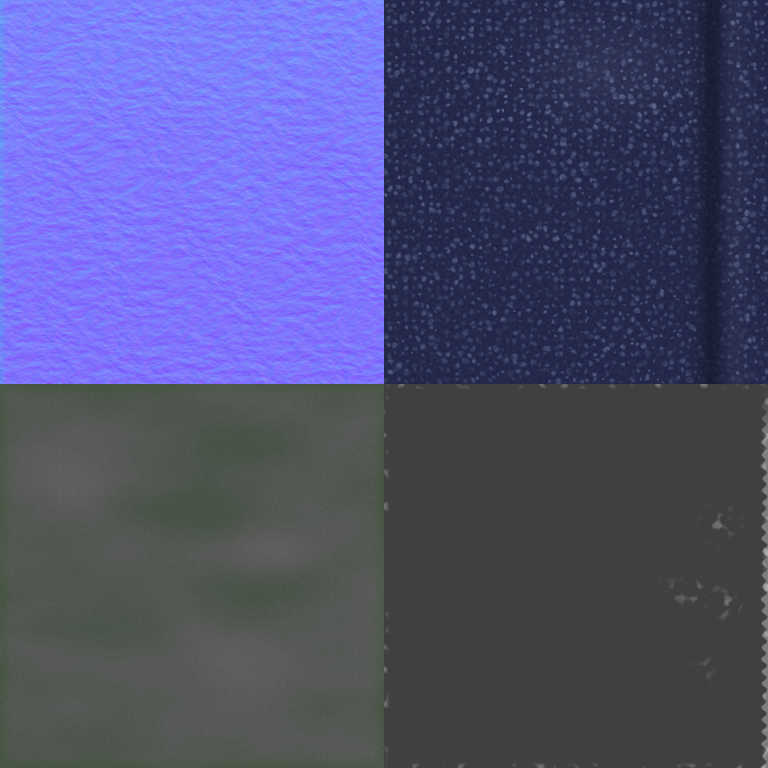
Write a Shadertoy shader that draws this texture map.

```glsl
// Four-panel material atlas: fabric normals, pebbled navy leather, mottled grey-green and worn charcoal.

float hash(vec2 p) {
    vec3 q = fract(vec3(p.xyx) * 0.1031);
    q += dot(q, q.yzx + 33.33);
    return fract((q.x + q.y) * q.z);
}

vec2 hash2(vec2 p) {
    return vec2(hash(p), hash(p + 71.7));
}

// Gradient noise, roughly -0.7 to 0.7
float noise(vec2 p) {
    vec2 i = floor(p), f = fract(p);
    vec2 u = f * f * f * (f * (f * 6.0 - 15.0) + 10.0);
    float corner[4];
    for (int k = 0; k < 4; k++) {
        vec2 o = vec2(k & 1, k >> 1);
        float a = 6.2832 * hash(i + o);
        corner[k] = dot(vec2(cos(a), sin(a)), f - o);
    }
    return mix(mix(corner[0], corner[1], u.x), mix(corner[2], corner[3], u.x), u.y);
}

float fbm(vec2 p, int octaves) {
    float sum = 0.0, amp = 1.0;
    for (int k = 0; k < octaves; k++) {
        sum += amp * noise(p);
        p = mat2(1.6, 1.2, -1.2, 1.6) * p + 17.3;
        amp *= 0.5;
    }
    return sum;
}

// Soft elliptical spot
float spot(vec2 p, vec2 center, vec2 radius) {
    vec2 d = (p - center) / radius;
    return exp(-dot(d, d));
}

float edgeDistance(vec2 p) {
    vec2 d = min(p, 1.0 - p);
    return min(d.x, d.y);
}

// Scattered rounded grains with random size and brightness
float grains(vec2 p, float density) {
    vec2 cell = floor(p * density), f = fract(p * density);
    float lit = 0.0;
    for (int y = -1; y <= 1; y++)
    for (int x = -1; x <= 1; x++) {
        vec2 o = vec2(x, y), id = cell + o;
        vec2 d = f - o - 0.15 - 0.7 * hash2(id);
        float radius = mix(0.22, 0.52, hash(id + 9.1));
        float shade = mix(0.25, 1.0, hash(id + 31.4));
        lit = max(lit, shade * (1.0 - smoothstep(radius * 0.35, radius, length(d))));
    }
    return lit;
}

float fabricHeight(vec2 p) {
    return fbm(p * vec2(24.0, 42.0) + 0.8 * noise(p * 7.0), 3);
}

vec3 fabricNormals(vec2 p) {
    float e = 0.004, h = fabricHeight(p);
    vec2 slope = vec2(fabricHeight(p + vec2(e, 0.0)), fabricHeight(p + vec2(0.0, e))) - h;
    vec3 base = mix(vec3(0.50, 0.455, 0.99), vec3(0.49, 0.51, 0.99), smoothstep(0.2, 1.0, p.y + 0.3 * noise(p * 4.0)));
    vec3 color = base - vec3(slope * vec2(0.17, 0.24), 0.0);
    float rim = 1.0 - smoothstep(0.0, 0.02, p.x);
    return color + rim * vec3(-0.07, 0.07, -0.03);
}

vec3 navyLeather(vec2 p) {
    vec2 warped = p + 0.006 * vec2(noise(p * 45.0), noise(p * 45.0 + 50.0));
    float fine = noise(p * 110.0);
    float pebble = grains(warped, 46.0) * (0.75 + 0.6 * fine);
    float wear = 0.8 + 0.35 * fbm(p * 5.0, 2) + 0.25 * p.y;
    float fold = spot(p, vec2(0.853, p.y), vec2(0.032, 1.0));
    float ridge = spot(p, vec2(0.915, p.y), vec2(0.035, 1.0));
    vec3 color = vec3(0.14, 0.16, 0.295) + 0.035 * fine;
    color += vec3(0.21, 0.22, 0.22) * pebble * wear * (1.0 - 0.8 * fold);
    color += 0.025 * ridge + 0.04 * spot(p, vec2(0.58, 0.82), vec2(0.18, 0.12));
    return color * (1.0 - 0.3 * fold);
}

vec3 mottledGrey(vec2 p) {
    float tone = 0.45 + 0.5 * fbm(p * vec2(2.5, 5.0) + 4.0, 3);
    // Warm grey drifts
    tone += 0.5 * spot(p, vec2(0.70, 0.58), vec2(0.22, 0.07));
    tone += 0.4 * spot(p, vec2(0.14, 0.74), vec2(0.16, 0.09));
    tone += 0.4 * spot(p, vec2(0.62, 0.30), vec2(0.30, 0.10));
    // Dark green drifts
    tone -= 0.5 * spot(p, vec2(0.53, 0.65), vec2(0.20, 0.06));
    tone -= 0.5 * spot(p, vec2(0.70, 0.46), vec2(0.16, 0.06));
    tone -= 0.4 * spot(p, vec2(0.30, 0.35), vec2(0.20, 0.06));
    tone -= 0.4 * spot(p, vec2(0.64, 0.87), vec2(0.20, 0.07));
    vec3 color = mix(vec3(0.285, 0.325, 0.28), vec3(0.375, 0.365, 0.375), clamp(tone, 0.0, 1.0));
    float rim = 1.0 - smoothstep(0.0, 0.035, edgeDistance(p));
    return color + 0.018 * noise(p * 120.0) + rim * vec3(-0.04, 0.0, -0.05);
}

vec3 wornCharcoal(vec2 p) {
    float patches = spot(p, vec2(0.88, 0.635), vec2(0.04)) + spot(p, vec2(0.80, 0.46), vec2(0.06, 0.03));
    patches += spot(p, vec2(0.90, 0.42), vec2(0.035)) + 0.5 * spot(p, vec2(0.84, 0.26), vec2(0.03));
    float scuff = patches * smoothstep(0.05, 0.5, noise(p * 42.0) + 0.3 * noise(p * 90.0));
    float chips = smoothstep(0.1, 0.4, noise(p * 33.0)) * (1.0 - smoothstep(0.002, 0.016, edgeDistance(p)));
    float scallop = 0.007 + 0.006 * cos(p.y * 200.0) + 0.006 * noise(p.yy * 22.0);
    float frayed = (1.0 - smoothstep(scallop, scallop + 0.006, 1.0 - p.x)) * smoothstep(1.0, 0.85, p.y);
    return vec3(0.25) + 0.2 * scuff + 0.2 * chips + 0.24 * frayed;
}

void mainImage(out vec4 fragColor, in vec2 fragCoord) {
    vec2 uv = fragCoord / iResolution.xy;
    vec2 p = fract(uv * 2.0);
    vec2 blend = smoothstep(-0.5, 0.5, (uv - 0.5) * iResolution.xy);
    vec3 lower = mix(mottledGrey(p), wornCharcoal(p), blend.x);
    vec3 upper = mix(fabricNormals(p), navyLeather(p), blend.x);
    fragColor = vec4(mix(lower, upper, blend.y), 1.0);
}
```
